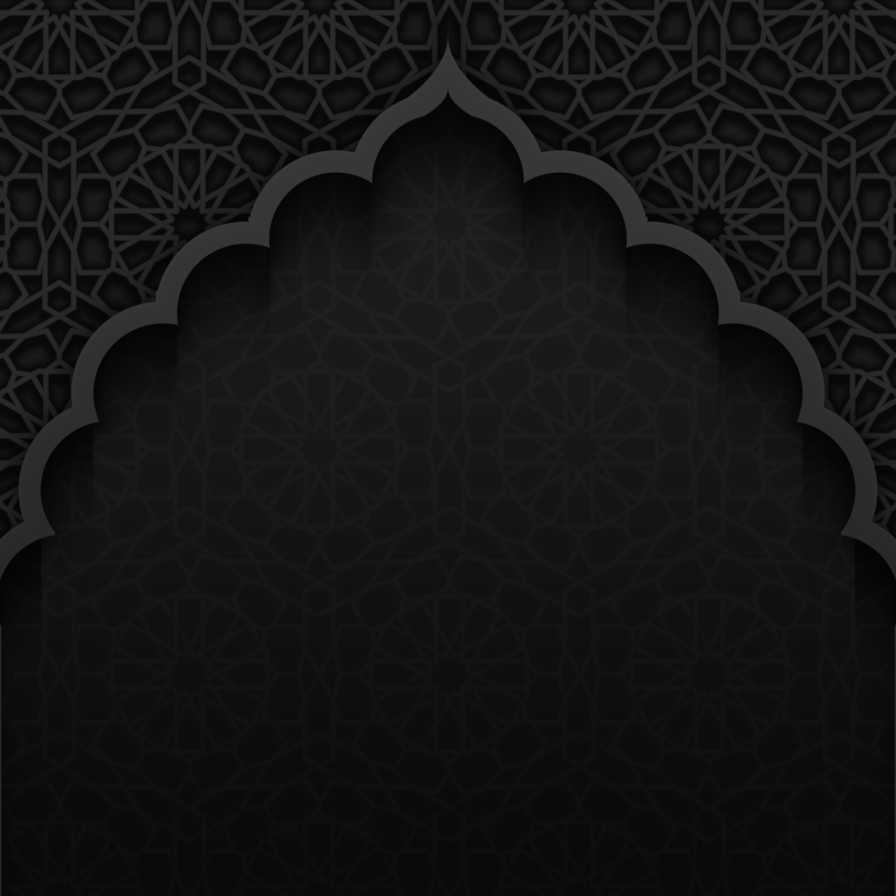
Reproduce this background procedurally as a WebGL 2 fragment shader.

```glsl
#version 300 es
precision highp float;

uniform vec2 u_resolution;
out vec4 outColor;

// Lobes of the arch: centre x, centre y, radius, half width of the shaft below
const vec4 LOBES[6] = vec4[6](
  vec4(0.0104, 0.798, 0.0742, 0.0742), vec4(0.125, 0.733, 0.0745, 0.073),
  vec4(0.2253, 0.651, 0.077, 0.076), vec4(0.3177, 0.561, 0.078, 0.070),
  vec4(0.3776, 0.453, 0.077, 0.061), vec4(0.4284, 0.328, 0.0755, 0.070));

// Straps of the rosette, repeated every 30 degrees
const vec4 ROSETTE[5] = vec4[5](
  vec4(0.068, 0.018, 0.105, 0.0), vec4(0.105, 0.0, 0.193, 0.052),
  vec4(0.193, 0.052, 0.30, 0.052), vec4(0.30, 0.0, 0.30, 0.0804),
  vec4(0.30, 0.052, 0.34, 0.0));

// Straps that join the rosettes, repeated every 60 degrees
const vec4 LINKS[8] = vec4[8](
  vec4(0.34, 0.0, 0.42, 0.0), vec4(0.42, 0.0, 0.445, 0.1),
  vec4(0.50, 0.0, 0.445, 0.1), vec4(0.445, 0.1, 0.445, 0.257),
  vec4(0.445, 0.257, 0.50, 0.225), vec4(0.445, 0.1, 0.42, 0.186),
  vec4(0.42, 0.186, 0.323, 0.186), vec4(0.294, 0.17, 0.323, 0.186));

float segmentDistance(vec2 p, vec4 s) {
  vec2 along = s.zw - s.xy;
  vec2 rel = p - s.xy;
  return length(rel - along * clamp(dot(rel, along) / dot(along, along), 0.0, 1.0));
}

vec2 foldAngle(vec2 p, float sector) {
  float a = atan(p.y, p.x);
  a = abs(mod(a + 0.5 * sector, sector) - 0.5 * sector);
  return length(p) * vec2(cos(a), sin(a));
}

// Distance to the centre line of the nearest strap
float latticeDistance(vec2 p) {
  const float PITCH = 0.29;
  p = (p - vec2(0.0013, 0.7497)) / PITCH;
  vec2 cell = vec2(1.0, 1.73205);
  vec2 a = mod(p, cell) - 0.5 * cell;
  vec2 b = mod(p - 0.5 * cell, cell) - 0.5 * cell;
  p = dot(a, a) < dot(b, b) ? a : b;
  vec2 wedge = foldAngle(p, radians(60.0));
  vec2 petal = foldAngle(p, radians(30.0));
  float d = 1.0;
  for (int i = 0; i < 5; i++) d = min(d, segmentDistance(petal, ROSETTE[i]));
  for (int i = 0; i < 8; i++) d = min(d, segmentDistance(wedge, LINKS[i]));
  return d * PITCH;
}

// Signed distance to the scalloped opening, widened by grow
float archDistance(vec2 p, float grow, float tipY, float flare, float tipLength) {
  float d = 1.0;
  for (int i = 0; i < 6; i++) {
    vec4 lobe = LOBES[i];
    float disc = length(p - lobe.xy) - lobe.z;
    float shaft = max(p.x - lobe.x - lobe.w, p.y - lobe.y);
    d = min(d, min(disc, shaft));
  }
  float drop = tipY - p.y;
  float t = clamp(drop, 0.0, tipLength);
  float slope = 2.0 * flare * t;
  float tip = (p.x - flare * t * t) / sqrt(1.0 + slope * slope);
  return min(d - grow, max(tip, max(-drop, drop - tipLength)));
}

// Height of the opening directly above a column
float archTop(float x) {
  float top = 0.0;
  for (int i = 0; i < 6; i++) {
    vec4 lobe = LOBES[i];
    float dx = x - lobe.x;
    if (abs(dx) < lobe.z) top = max(top, lobe.y + sqrt(lobe.z * lobe.z - dx * dx));
  }
  return top;
}

void main() {
  vec2 p = (gl_FragCoord.xy - vec2(0.5 * u_resolution.x, 0.0)) / u_resolution.y;
  float pixel = 1.0 / u_resolution.y;
  vec2 side = vec2(abs(p.x), p.y);
  float inner = archDistance(side, 0.0, 0.902, 27.0, 0.039);
  float outer = archDistance(side, 0.0247, 0.961, 9.2, 0.078);

  // Raised lattice with a shadow below each strap
  float strapLine = latticeDistance(p);
  float shadowLine = latticeDistance(p + vec2(0.0, 0.008));
  float strap = 1.0 - smoothstep(0.0033 - pixel, 0.0033 + pixel, strapLine);
  float recess = mix(0.035, 0.105, smoothstep(0.002, 0.017, min(strapLine, shadowLine)));
  float wall = mix(recess, 0.165, strap);
  wall -= 0.035 * strap * smoothstep(0.0012, 0.0033, strapLine);
  wall *= 1.0 - 0.5 * exp(-max(outer, 0.0) / 0.018);

  // Recessed panel with faint straps, shaded below each lobe
  float panel = mix(0.038, 0.112, smoothstep(-0.05, 0.85, p.y));
  float faint = 1.0 - smoothstep(0.0027 - pixel, 0.0027 + pixel, strapLine);
  panel += faint * mix(0.012, 0.024, p.y);
  float depth = max(archTop(side.x) - p.y, 0.0);
  panel *= 1.0 - 0.72 * exp(-depth * depth / 0.0055);
  panel *= 1.0 - 0.35 * exp(min(inner, 0.0) / 0.012);

  // Frame between the two arches
  float frame = mix(0.155, 0.215, smoothstep(0.3, 0.85, p.y));
  frame += 0.02 * exp(-abs(outer) / 0.003);
  float shade = mix(frame, wall, smoothstep(-pixel, pixel, outer));
  shade = mix(panel, shade, smoothstep(-pixel, pixel, inner));
  outColor = vec4(shade * vec3(1.0, 1.0, 0.965), 1.0);
}
```
